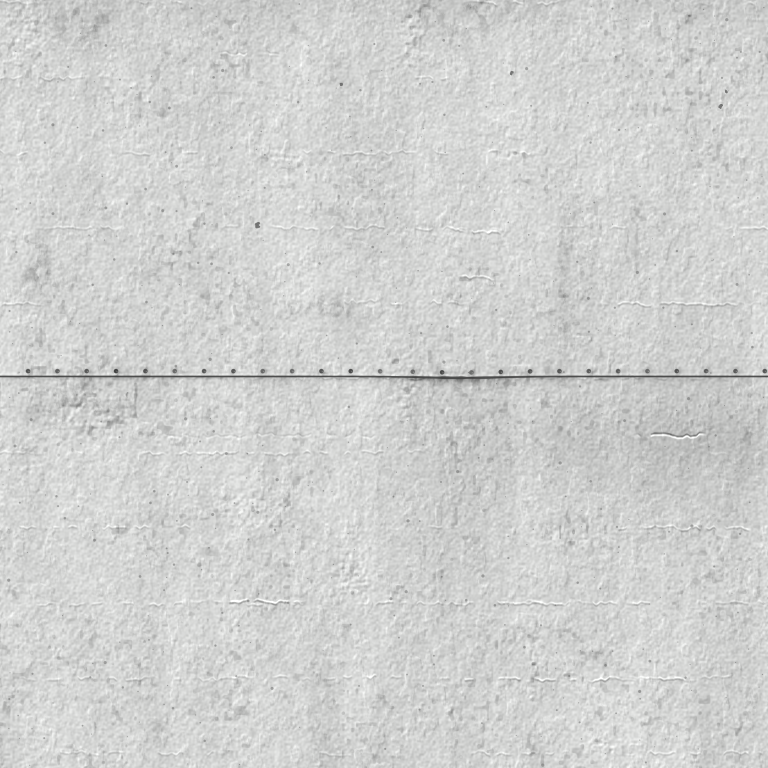
Write a Shadertoy shader that draws this texture.

```glsl
#define BASE_TONE 0.826
#define RELIEF_GAIN 0.16
#define GRAIN_GAIN 0.075
#define LIGHT_STEP vec2(-0.0009, 0.0011)
#define SEAM_Y 0.5098
#define SEAM_HALF 0.0011
#define RIVET_STEP 0.0382
#define RIVET_RADIUS 0.0029
#define ROW_STEP 0.0977
#define PIT_DENSITY 0.1

float hash(vec2 p) {
    vec3 q = fract(p.xyx * .1031);
    q += dot(q, q.yzx + 33.33);
    return fract((q.x + q.y) * q.z);
}

float noise(vec2 p) {
    vec2 i = floor(p), f = fract(p);
    f = f * f * (3. - 2. * f);
    return mix(mix(hash(i), hash(i + vec2(1, 0)), f.x),
               mix(hash(i + vec2(0, 1)), hash(i + 1.), f.x), f.y);
}

float fbm(vec2 p) {
    float sum = 0., amp = .5;
    for (int i = 0; i < 4; i++) {
        sum += amp * noise(p);
        p = p * 2.03 + 17.;
        amp *= .5;
    }
    return sum;
}

float bell(float x) { return exp(-x * x); }

float span(float x, float a, float b) {
    return 1. - smoothstep(-.008, .008, abs(x - .5 * (a + b)) - .5 * (b - a));
}

// Soft ellipse: centre in xy, radii in zw
float ellipse(vec2 p, vec4 e) { return bell(length((p - e.xy) / e.zw)); }

// Chipped areas with stronger relief
float damage(vec2 p) {
    const vec4 chips[11] = vec4[11](
        vec4(.355, .797, .02, .01), vec4(.67, .799, .03, .009),
        vec4(.74, .3, .035, .018), vec4(.32, .34, .05, .02),
        vec4(.46, .255, .028, .045), vec4(.695, .13, .006, .09),
        vec4(.79, .028, .04, .01), vec4(.53, .5, .02, .06),
        vec4(.04, .95, .025, .06), vec4(.535, .96, .022, .06),
        vec4(.11, .465, .07, .045));
    float sum = 0.;
    for (int i = 0; i < 11; i++) sum += ellipse(p, chips[i]);
    return min(sum, 1.);
}

float height(vec2 p, float wear) {
    float grain = .4 * noise(p * vec2(190, 150)) + .4 * noise(p * 310.);
    float flakes = smoothstep(.5, .66, fbm(p * vec2(75, 52) + 5.));
    float cracks = abs(noise(p * vec2(85, 110) + 31.) - .5);
    return grain + .5 * flakes + wear * (1.6 * cracks + noise(p * 240.));
}

// Broken raised line with a shadow on its lower side
float ridge(vec2 p, float y, float seed) {
    float d = p.y - y + .004 * (noise(vec2(p.x * 45., seed)) + noise(vec2(p.x * 170., seed)) - 1.);
    float broken = smoothstep(.3, .65, noise(vec2(p.x * 95., seed + 8.)));
    return broken * (bell(d / .0012) - bell((d + .0026) / .0013));
}

float ridges(vec2 p) {
    // Faint formwork rows
    float row = floor(p.y / ROW_STEP + .29);
    float faint = smoothstep(.4, .7, noise(vec2(p.x * 9., row * 7.3)));
    float sum = .7 * faint * ridge(p, (row + .21) * ROW_STEP, row);
    // Distinct marks: start, end, height, strength
    const vec4 marks[11] = vec4[11](
        vec4(.28, .365, .931, -.7), vec4(.58, .65, .7, 1.1),
        vec4(.59, .642, .639, 1), vec4(.77, .97, .605, .9),
        vec4(.2, .49, .434, -.5), vec4(.83, .915, .434, -1.9),
        vec4(0, .25, .314, .8), vec4(.8, .99, .314, .9),
        vec4(.3, .39, .217, 1.4), vec4(.65, .86, .216, .9),
        vec4(.6, .91, .116, 1.2));
    for (int i = 0; i < 11; i++) {
        vec4 m = marks[i];
        sum += m.w * span(p.x, m.x, m.y) * ridge(p, m.z, float(i) + 20.);
    }
    return sum;
}

float stains(vec2 p) {
    const vec4 spots[7] = vec4[7](
        vec4(.11, .97, .035, .03), vec4(.61, .99, .06, .035),
        vec4(.105, .475, .06, .035), vec4(.6, .504, .06, .007),
        vec4(.435, .6, .025, .018), vec4(.735, .62, .008, .07),
        vec4(.05, .64, .025, .035));
    float sum = 0.;
    for (int i = 0; i < 7; i++) sum += ellipse(p, spots[i]);
    return sum * (.25 + smoothstep(.42, .65, fbm(p * vec2(110, 80))));
}

float disc(vec2 d, float r, float px) { return 1. - smoothstep(r - px, r + px, length(d)); }

// Scattered pin holes and a few large ones
float pits(vec2 p, float px) {
    float sum = 0.;
    for (float cells = 34.; cells < 70.; cells += 29.) {
        vec2 id = floor(p * cells) + cells;
        vec2 c = .2 + .6 * vec2(hash(id + 3.1), hash(id + 7.7));
        float r = mix(.0006, .0021, pow(hash(id + 5.3), 3.));
        sum += step(1. - PIT_DENSITY, hash(id)) * disc((fract(p * cells) - c) / cells, r, px) * .6;
    }
    const vec3 holes[5] = vec3[5](
        vec3(.335, .706, .004), vec3(.445, .891, .0024), vec3(.938, .861, .0026),
        vec3(.946, .881, .0024), vec3(.666, .905, .0022));
    for (int i = 0; i < 5; i++)
        sum += disc(p - holes[i].xy + .003 * (noise(p * 300.) - .5), holes[i].z, px);
    return min(sum, 1.);
}

void mainImage(out vec4 fragColor, in vec2 fragCoord) {
    vec2 p = fragCoord / iResolution.xy;
    float px = .7 / iResolution.y;

    // Broad tone, vertical streaks, darker band on the right
    float tone = BASE_TONE + .05 * (fbm(p * vec2(12, 5)) + fbm(p * 34.) - .94);
    tone += .045 * (noise(p * vec2(26, 2.5)) - .5) + .03 * (noise(p * vec2(115, 12)) - .5);
    tone -= .06 * ellipse(p, vec4(.9, .425, .3, .07)) + .03 * smoothstep(.95, 1., p.y);
    tone -= .03 * bell((p.x - .493) / .003) * step(p.y, SEAM_Y);

    // Side-lit relief, fine grain and dark flecks
    float wear = damage(p);
    float slope = height(p - LIGHT_STEP, wear) - height(p + LIGHT_STEP, wear);
    tone += RELIEF_GAIN * clamp(slope, -.8, .8);
    tone += GRAIN_GAIN * (noise(p * vec2(340, 290)) - .5);
    float grit = smoothstep(.66, .9, noise(p * vec2(170, 140) + 9.));
    tone -= grit * (.1 * smoothstep(.4, .65, fbm(p * 13.)) + .12 * wear);
    tone += .13 * ridges(p) - .13 * stains(p);
    tone = mix(tone, .36, .8 * pits(p, px));

    // Seam with a light upper lip and a shadow underneath
    float sag = bell((p.x - .6) / .07);
    float d = p.y - SEAM_Y + .0018 * sag;
    float shade = .06 + .12 * noise(vec2(p.x * 14., 4)) + .12 * sag;
    tone -= shade * exp(-abs(d) / .0045) * step(d, 0.);
    tone += .05 * bell((d - .0032) / .0013);
    float halfWidth = SEAM_HALF + .0009 * sag * noise(vec2(p.x * 90., 6));
    tone = mix(tone, .27, .92 * disc(vec2(d, 0), halfWidth, px));

    // Rivet row, shifted a little on the right half
    float along = p.x - .0365 - .0043 * step(.515, p.x);
    float id = floor(along / RIVET_STEP + .5);
    vec2 q = vec2(along - id * RIVET_STEP, d - .007);
    float present = step(-.5, id);
    tone -= .12 * present * bell(length(q - vec2(.001, -.001)) / .005);
    tone = mix(tone, .26, present * mix(.6, 1., hash(vec2(id, 9))) * disc(q, RIVET_RADIUS, px));
    tone += .15 * present * bell(length(q - vec2(.0012, -.0006)) / .001);

    fragColor = vec4(clamp(tone * vec3(.997, 1.002, .996), 0., 1.), 1);
}
```
